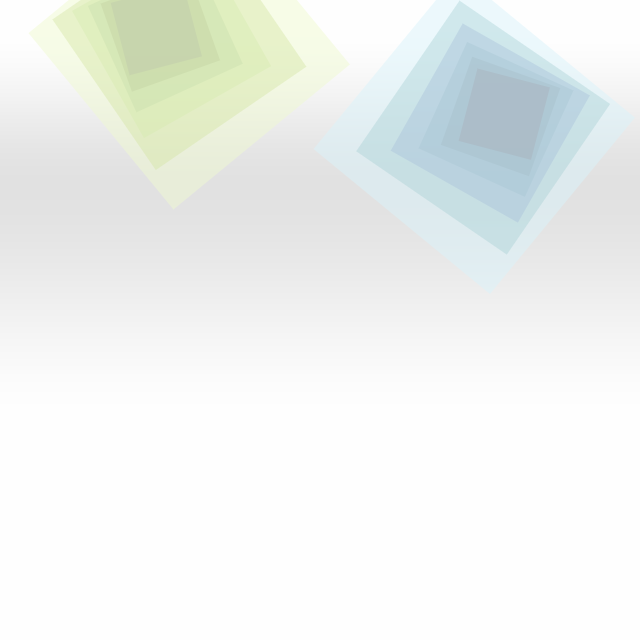
Reproduce this background procedurally as a Shadertoy shader.

```glsl
// Two stacks of translucent, twisting squares over a soft grey horizontal band.
// Each stack is a loop: every layer shrinks, turns and drifts by a fixed rule,
// then is blended over the layers beneath it.

const int LAYERS = 6;
const float SHRINK = 0.8;           // size ratio between successive layers
const float OUTER_HALF = 0.1784;    // half side of the largest square
const float OUTER_ANGLE = 0.688;    // tilt of the largest square, radians
const float TWIST = 0.0865;         // tilt lost per layer, radians

const vec3 GREENS[LAYERS] = vec3[LAYERS](
    vec3(0.937, 0.977, 0.817), vec3(0.822, 0.892, 0.622),
    vec3(0.835, 0.918, 0.680), vec3(0.783, 0.868, 0.678),
    vec3(0.757, 0.815, 0.628), vec3(0.744, 0.777, 0.672));

const vec3 BLUES[LAYERS] = vec3[LAYERS](
    vec3(0.851, 0.951, 0.981), vec3(0.648, 0.810, 0.826),
    vec3(0.653, 0.748, 0.853), vec3(0.656, 0.774, 0.825),
    vec3(0.650, 0.744, 0.785), vec3(0.660, 0.680, 0.722));

mat2 rotation(float angle) {
    float c = cos(angle), s = sin(angle);
    return mat2(c, -s, s, c);
}

// Antialiased coverage of a square centred on the origin
float squareMask(vec2 p, float halfSide, float pixel) {
    vec2 q = abs(p);
    float dist = max(q.x, q.y) - halfSide;
    return clamp(0.5 - dist / pixel, 0.0, 1.0);
}

// White page with a grey band that fades out above and below
vec3 background(float y) {
    float fadeAbove = 1.0 - smoothstep(0.705, 0.960, y);
    float fadeBelow = smoothstep(0.325, 0.720, y);
    return vec3(0.998 - 0.116 * fadeAbove * fadeBelow);
}

// Blend one stack over the base; turn is the direction of tilt
vec3 squareStack(vec3 base, vec2 p, vec2 center, vec2 drift, float turn,
                 vec3 tints[LAYERS], float pixel) {
    float scale = 1.0;
    for (int i = 0; i < LAYERS; i++) {
        float angle = turn * (OUTER_ANGLE - TWIST * float(i));
        vec2 local = rotation(angle) * (p - center - drift * (1.0 - scale));
        float opacity = i == 0 ? 0.5 : 0.4;
        base = mix(base, tints[i], opacity * squareMask(local, OUTER_HALF * scale, pixel));
        scale *= SHRINK;
    }
    return base;
}

void mainImage(out vec4 fragColor, in vec2 fragCoord) {
    vec2 p = fragCoord / iResolution.y;
    float pixel = 1.0 / iResolution.y;

    vec3 color = background(p.y);
    color = squareStack(color, p, vec2(0.2956, 0.9238), vec2(-0.0764, 0.0445), 1.0, GREENS, pixel);
    color = squareStack(color, p, vec2(0.7410, 0.7917), vec2(0.0697, 0.0445), -1.0, BLUES, pixel);

    fragColor = vec4(color, 1.0);
}
```
